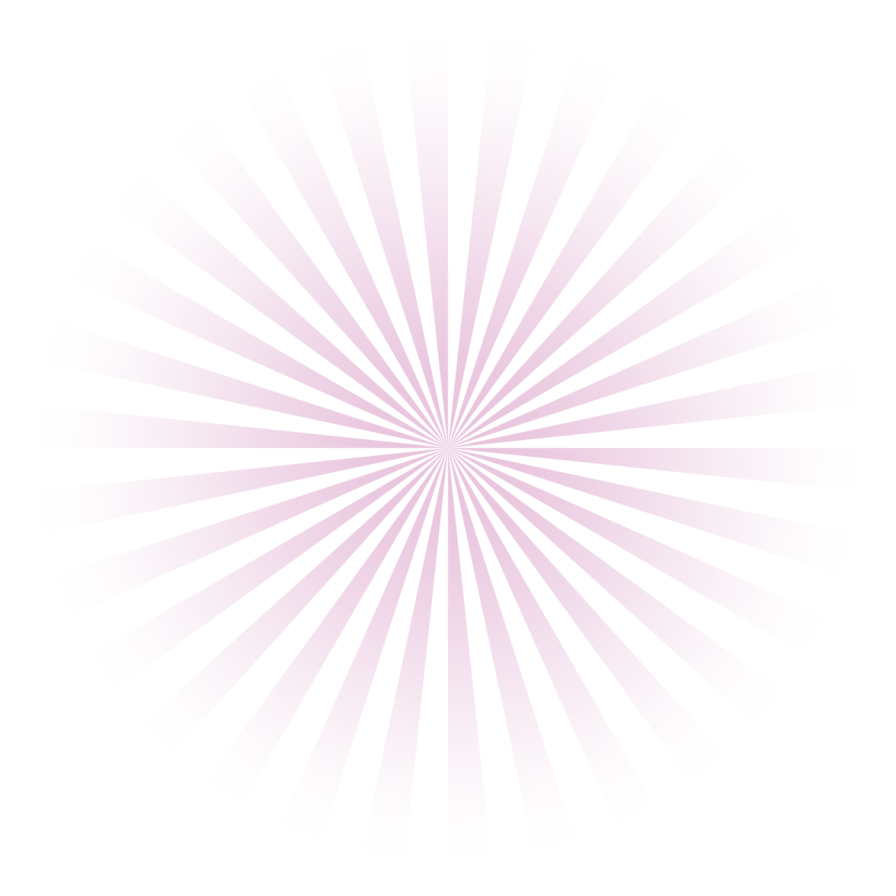
A three.js fragment shader for this background:

```glsl
#define CENTER vec2(0.5, 0.5)
#define RAY_COUNT 30.0
#define FADE_RADIUS 0.485
#define EDGE_SOFTNESS 0.001
#define RAY_COLOR vec3(0.91, 0.765, 0.865)
#define PAPER_COLOR vec3(1.0)

varying vec2 vUv;

// Approximate signed distance to the nearest ray edge, positive inside a ray
float rayDistance(vec2 offset) {
  float angle = atan(offset.y, offset.x);
  return -sin(angle * RAY_COUNT) * length(offset) / RAY_COUNT;
}

// Strength of the tint, falling smoothly from the center outward
float radialFade(float radius) {
  return 1.0 - smoothstep(0.0, FADE_RADIUS, radius);
}

void main() {
  // Small shift keeps the angle defined at the exact center
  vec2 offset = vUv - CENTER + vec2(0.00001, 0.0);

  float coverage = smoothstep(-EDGE_SOFTNESS, EDGE_SOFTNESS, rayDistance(offset));
  float tint = coverage * radialFade(length(offset));

  gl_FragColor = vec4(mix(PAPER_COLOR, RAY_COLOR, tint), 1.0);
}
```
